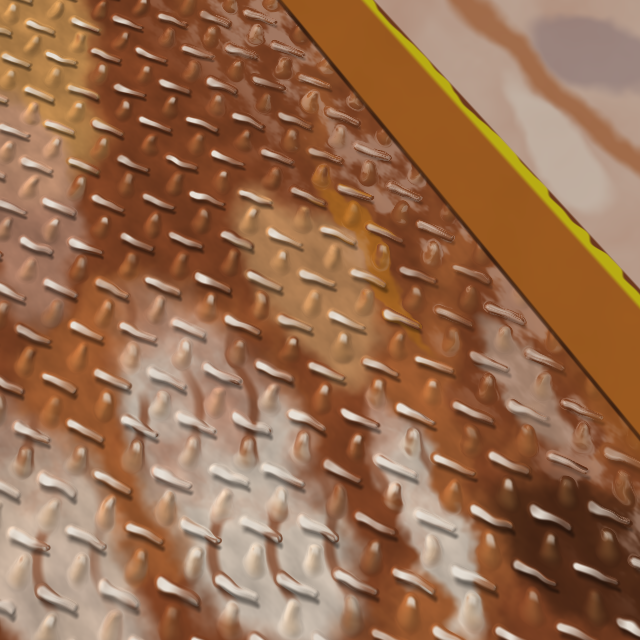
A Shadertoy shader for this texture:

```glsl
// Worn copper tread plate in mild perspective, crossed by a painted beam.
// A staggered lattice of slanted bars and upright lugs is embossed over soft
// coloured reflections, which the relief bends; three lines cut the beam.
#define PITCH vec2(.069, .0508)  // tread spacing at the far edge
#define PERSPECTIVE .394         // growth of the spacing down the canvas
#define BEND .026                // shift of reflections by the relief
#define RELIEF .34               // strength of the embossed shading
#define GLINT vec3(.90, .87, .83)
#define COPPER vec3(.59, .34, .18)
#define UMBER vec3(.46, .24, .13)
#define GOLD vec3(.71, .52, .30)
#define ROSE vec3(.66, .50, .42)
#define PALE vec3(.78, .74, .69)
#define BEAM vec3(.60, .345, .12)
#define PAINT vec3(.72, .67, .08)

float hash(vec2 p) {
  vec3 a = fract(p.xyx * .1031);
  a += dot(a, a.yzx + 33.33);
  return fract((a.x + a.y) * a.z);
}

float noise(vec2 p) {
  vec2 i = floor(p), f = fract(p);
  f = f * f * (3. - 2. * f);
  return mix(mix(hash(i), hash(i + vec2(1, 0)), f.x),
             mix(hash(i + vec2(0, 1)), hash(i + vec2(1, 1)), f.x), f.y);
}

float fbm(vec2 p) {
  float sum = 0., gain = .5;
  for (int i = 0; i < 4; i++) {
    sum += gain * noise(p);
    p = p * 2.03 + 17.;
    gain *= .5;
  }
  return sum;
}

vec2 warp(vec2 p) { return vec2(fbm(p), fbm(p + 40.)) - .47; }

// Canvas to lattice units: x counts columns, y counts rows from the top.
vec2 treadSpace(vec2 p) {
  float depth = p.y + .043 * (p.x - .26) - .0326;
  return vec2(p.x - .165 - .02 * p.y, depth) / (PITCH * (1. + PERSPECTIVE * depth));
}

// Staggered tapered capsules: height, position along the axis, random value.
vec3 capsules(vec2 q, vec2 axis, float radius) {
  float row = floor(q.y + .5);
  q.x -= .5 * mod(row + 1., 2.);
  vec2 cell = vec2(floor(q.x + .5), row);
  float seed = hash(cell + 50.);
  vec2 d = (q - cell) * vec2(1, .85);
  d += .06 * (vec2(seed, hash(cell + 90.)) - .5);
  d += .07 * (vec2(noise(q * 4. + cell), noise(q * 4. + cell + 30.)) - .5);
  float along = clamp(dot(d, axis) / dot(axis, axis), -1., 1.);
  radius *= 1. - .25 * along;
  return vec3(1. - smoothstep(0., radius, length(d - along * axis)), along, seed);
}

vec3 bars(vec2 q) { return capsules(q, vec2(.27, .13), .10); }
vec3 lugs(vec2 q) { return capsules(q + vec2(.13, -.5), vec2(.04, -.12), .18); }

float relief(vec2 p) {
  vec2 q = treadSpace(p);
  return max(bars(q).x, lugs(q).x);
}

// Soft ellipse (centre, radii), sheared to the right by lean.
float blob(vec2 p, vec4 shape, float lean) {
  vec2 d = p - shape.xy;
  d.x -= lean * d.y;
  return 1. - smoothstep(.75, 1.15, length(d / shape.zw));
}

vec3 reflections(vec2 p) {
  vec2 q = treadSpace(p);
  p += .1 * warp(p * 13.);
  vec3 c = mix(COPPER, UMBER, smoothstep(.35, .6, fbm(p * vec2(9, 6))));
  c = mix(c, UMBER, .8 * blob(p, vec4(.31, .19, .13, .24), -.15));
  c = mix(c, GOLD, .9 * blob(p, vec4(.04, .10, .13, .22), 0.));
  c = mix(c, ROSE, .8 * blob(p, vec4(.04, .33, .08, .17), .1));
  c = mix(c, mix(GOLD, ROSE, .35), .85 * blob(p, vec4(.49, .44, .10, .15), .4));
  c = mix(c, GOLD * vec3(.95, .8, .4), .7 * blob(p, vec4(.59, .41, .025, .15), .6));
  c = mix(c, UMBER * .55, .8 * blob(p, vec4(.91, .86, .15, .13), .6));
  c = mix(c, PALE, .5 * blob(p, vec4(.82, .60, .04, .11), .5));
  // Bright window patches, split by dark creases between the columns.
  float bright = blob(p, vec4(.37, .76, .145, .31), .38);
  bright = max(bright, blob(p, vec4(.66, .81, .06, .21), .35));
  bright = max(bright, .85 * blob(p, vec4(.07, .86, .14, .24), .35));
  float whiteness = smoothstep(.45, .85, p.y + .6 * (fbm(p * 14.) - .45));
  c = mix(c, mix(ROSE, PALE, whiteness), .92 * bright);
  float column = abs(fract(q.x - .1 * q.y + .12 * sin(3.14 * q.y)) - .5);
  float crease = smoothstep(.35, .6, noise(q * .8 + 7.)) * smoothstep(.16, .03, column);
  return mix(c, UMBER, .75 * bright * crease);
}

vec3 plate(vec2 p, float nearBeam) {
  vec2 q = treadSpace(p), e = vec2(.003, 0);
  vec2 slope = vec2(relief(p + e) - relief(p - e), relief(p + e.yx) - relief(p - e.yx));
  vec3 c = reflections(p + BEND * slope), bar = bars(q), lug = lugs(q);
  // Streaky ripples in the sheet, palest beside the beam.
  float ripple = fbm(vec2(q.x - .35 * q.y, .7 * q.y) * 2.2 + slope);
  c *= .82 + .38 * ripple;
  c = mix(c, mix(ROSE, PALE, .3), .65 * nearBeam * smoothstep(.48, .66, ripple));
  float contrast = 1. - .45 * nearBeam;
  c = mix(c, GOLD, .25 * lug.x);
  c *= 1. + RELIEF * contrast * dot(slope, vec2(.8, .7));
  c *= 1. - .4 * contrast * bars(q - vec2(.03, .13)).x * (1. - bar.x);
  // Bars shine at their upper end, lugs at a small spot.
  float shine = smoothstep(.15, .8, bar.x) * mix(.95, .25, smoothstep(-.7, .9, bar.y));
  shine *= .6 + .6 * noise(q * 5.);
  shine = max(shine, .8 * smoothstep(.3, .9, lug.x) * lug.z * smoothstep(0., .9, lug.y));
  return mix(c, GLINT, min(shine * contrast, 1.));
}

// Blurred surface behind the beam.
vec3 backdrop(vec2 p) {
  p += .07 * warp(p * 9.);
  vec3 c = mix(ROSE, PALE, .1 + .6 * fbm(p * 8.));
  c = mix(c, PALE, .6 * blob(p, vec4(.87, .23, .05, .10), .6));
  c = mix(c, vec3(.53, .45, .45), .6 * blob(p, vec4(.93, .08, .09, .07), .8));
  float strip = abs(dot(p - vec2(.73, 0), vec2(.694, -.72)));
  return mix(c, COPPER, .7 * smoothstep(.03, .008, strip));
}

void mainImage(out vec4 fragColor, in vec2 fragCoord) {
  vec2 p = fragCoord / iResolution.xy;
  p.y = 1. - p.y;
  float soft = max(.002, 1. / iResolution.y);
  float nearSide = dot(p - vec2(.436, 0), vec2(.772, -.636));
  float farSide = dot(p - vec2(.573, 0), vec2(.739, -.6735));
  float lip = .005 + .007 * p.y;
  float chips = lip + .01 * (noise(vec2(p.y * 55., 3)) - .5);
  vec3 c = plate(p, smoothstep(-.22, -.06, nearSide));
  c = mix(c, BEAM, .6 * smoothstep(-.05, 0., nearSide) * smoothstep(.5, .7, p.y));
  c = mix(c, BEAM * (.96 + .08 * fbm(p * 8.)), smoothstep(-soft, soft, nearSide));
  float seam = smoothstep(.001 + 2. * soft, .001, abs(nearSide));
  c = mix(c, UMBER * .4, seam * (.55 + .4 * noise(p * 25.)));
  c = mix(c, PAINT, smoothstep(-2. * soft, 2. * soft, farSide + lip));
  c = mix(c, UMBER * .9, smoothstep(-soft, soft, farSide - chips));
  c = mix(c, backdrop(p), smoothstep(-soft, soft, farSide - lip - .003));
  fragColor = vec4(c, 1);
}
```
